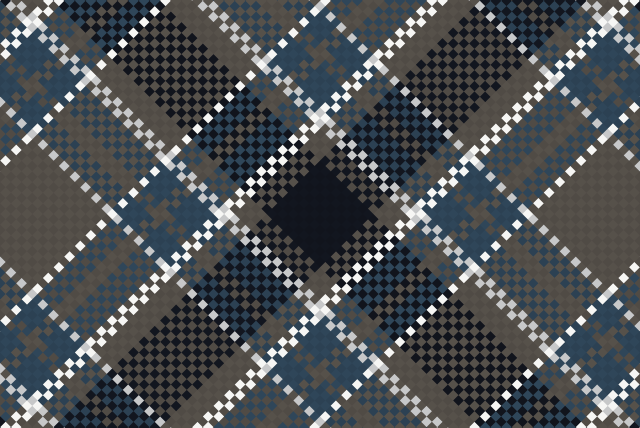
Write a WebGL 1 fragment shader that draws this pattern.

```glsl
precision highp float;
// Diagonal plain-weave tartan: navy, slate blue and taupe bands with white lines.

uniform vec2 u_resolution;

#define THREADS 40.16                    // diamond cells per canvas height
#define SETT 54.0                        // threads per mirrored repeat
#define NAVY vec3(0.070, 0.085, 0.120)
#define TAUPE vec3(0.338, 0.316, 0.292)
#define BLUE vec3(0.185, 0.275, 0.350)
#define WHITE vec3(0.965, 0.965, 0.955)
#define SILVER vec3(0.780, 0.785, 0.790) // pale thread of the falling diagonals
#define WEFT_SHADE 0.93
#define SAMPLES 4                        // antialiasing grid per axis

// 1 inside the half-open interval [first, last)
float band(float t, float first, float last) {
  return step(first, t) * (1.0 - step(last, t));
}

// Colour of a thread; the sett mirrors about its navy and taupe pivots
vec3 threadColour(float index, vec3 pale) {
  float t = abs(mod(index + 0.5 + 0.5 * SETT, SETT) - 0.5 * SETT);
  vec3 colour = mix(TAUPE, NAVY, band(t, 0.0, 5.0));
  colour = mix(colour, BLUE, band(t, 10.0, 14.0) + band(t, 16.0, 19.0));
  return mix(colour, pale, band(t, 8.0, 10.0) + band(t, 19.0, 20.0));
}

// Plain weave: rising and falling threads alternate on top
vec3 weave(vec2 p) {
  vec2 cell = floor(vec2(p.x - p.y, p.x + p.y) * THREADS);
  vec3 rising = threadColour(cell.x, WHITE);
  vec3 falling = threadColour(cell.y, SILVER / WEFT_SHADE) * WEFT_SHADE;
  return mix(rising, falling, mod(cell.x + cell.y, 2.0));
}

void main() {
  // Average a grid of samples within the pixel to smooth the diamond edges
  vec3 sum = vec3(0.0);
  for (int i = 0; i < SAMPLES; i++) {
    for (int j = 0; j < SAMPLES; j++) {
      vec2 jitter = (vec2(float(i), float(j)) + 0.5) / float(SAMPLES) - 0.5;
      vec2 p = (gl_FragCoord.xy + jitter - 0.5 * u_resolution) / u_resolution.y;
      sum += weave(p);
    }
  }
  gl_FragColor = vec4(sum / float(SAMPLES * SAMPLES), 1.0);
}
```
